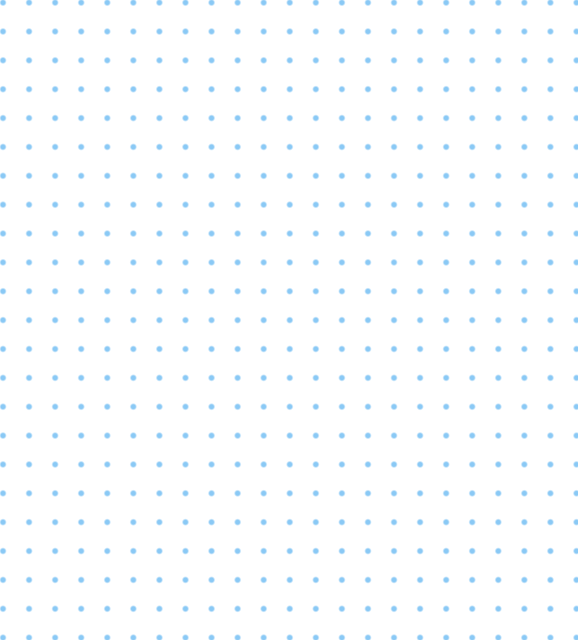
Give the GLSL for this pattern, as a WebGL 1 fragment shader.

```glsl
precision highp float;

uniform vec2 u_resolution;

const vec3 PAPER = vec3(1.0);
const vec3 DOT_BLUE = vec3(0.54, 0.787, 0.962);

// Offset from the nearest lattice point, in the units of p.
vec2 nearestOffset(vec2 p, vec2 first, vec2 pitch) {
  vec2 cell = (p - first) / pitch;
  return (fract(cell + 0.5) - 0.5) * pitch;
}

// Soft-edged disc: 1 inside, 0 outside.
float disc(vec2 offset, float radius, float softness) {
  return 1.0 - smoothstep(radius - softness, radius + softness, length(offset));
}

void main() {
  vec2 uv = gl_FragCoord.xy / u_resolution;
  float pixel = 1.0 / u_resolution.y;

  // 23 by 23 dots, spaced as fractions of the canvas width and height.
  vec2 offset = nearestOffset(uv, vec2(0.0052, 0.0037), vec2(0.0451));

  // Measure in canvas heights so the dots stay round.
  offset.x *= u_resolution.x / u_resolution.y;

  float softness = max(0.0019, 0.7 * pixel);
  float ink = disc(offset, 0.0044, softness);

  gl_FragColor = vec4(mix(PAPER, DOT_BLUE, ink), 1.0);
}
```
